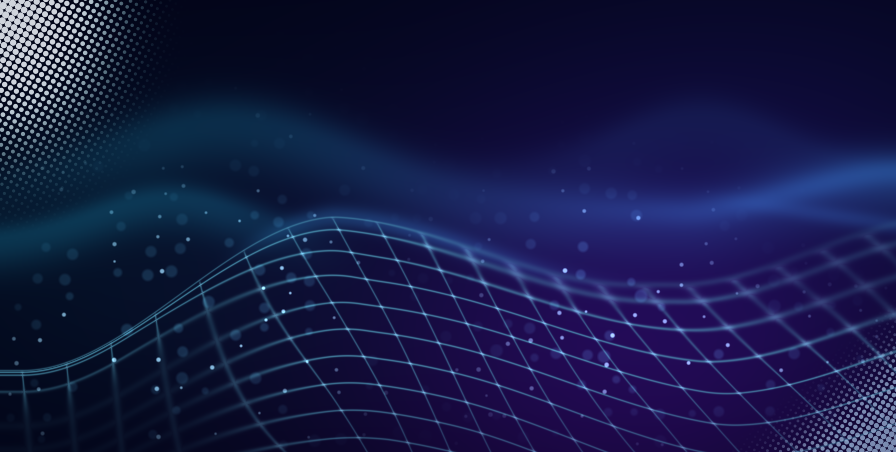
Reproduce this background procedurally as a Shadertoy shader.

```glsl
// A wavy glowing net over a navy and violet field, with soft haze ridges behind it,
// drifting light specks, and halftone dots in two opposite corners.
// Curves are sums of smooth steps and bells; specks and dots are jittered cells.

const vec3 NAVY   = vec3(0.006, 0.012, 0.085);
const vec3 VIOLET = vec3(0.110, 0.012, 0.185);
const vec3 INDIGO = vec3(0.040, 0.034, 0.130);
const vec3 TEAL   = vec3(0.040, 0.230, 0.260);
const vec3 BLUE   = vec3(0.065, 0.185, 0.250);
const vec3 CYAN   = vec3(0.330, 0.660, 0.770);
const vec3 PALE   = vec3(0.700, 0.940, 1.000);

float bell(float d, float width) {
    return exp(-d * d / (width * width));
}

float glow(vec2 p, vec2 centre, vec2 radius) {
    vec2 q = (p - centre) / radius;
    return exp(-dot(q, q));
}

vec2 hash2(vec2 cell) {
    vec2 h = vec2(dot(cell, vec2(127.1, 311.7)), dot(cell, vec2(269.5, 183.3)));
    return fract(sin(h) * 43758.5);
}

// Height of a net wave; "depth" 0 is the upper outline, larger values come nearer
float wave(float x, float depth) {
    float near = min(depth, 1.0);
    float leftGap = 0.02 + 0.10 * smoothstep(0.4, 1.3, depth);
    float spread = mix(leftGap, 0.17, smoothstep(0.27, 0.85, x)) + 0.04 * smoothstep(1.0, 1.9, x);
    return 0.18 + 0.34 * smoothstep(0.05, 0.75 + 0.04 * depth, x)
         - (0.15 + 0.02 * near) * smoothstep(0.72, 1.4 + 0.24 * near, x)
         + 0.15 * smoothstep(1.5 + 0.05 * depth, 2.1 + 0.1 * depth, x) - depth * spread;
}

// Soft ridge: crisp above its crest, long tail below
float haze(float y, float crest, float above, float below) {
    float d = y - crest;
    return bell(d, d > 0.0 ? above : below);
}

// Rotated dots whose size and opacity follow "amount" from 0 to 1
float halftone(vec2 p, float cell, float amount, float pixel) {
    float a = pow(clamp(amount, 0.0, 1.0), 1.3);
    vec2 q = mat2(0.87, 0.5, -0.5, 0.87) * p / cell;
    float d = length(fract(q) - 0.5) * cell;
    float radius = cell * mix(0.17, 0.56, a);
    return smoothstep(pixel, -pixel, d - radius) * smoothstep(0.0, 0.5, a);
}

// One jittered disc per cell; "density" is the share of filled cells
float specks(vec2 p, float cell, float radius, float density, float soft, float seed) {
    vec2 id = floor(p / cell);
    vec2 jitter = hash2(id + seed);
    vec2 trait = hash2(id + seed + 41.0);
    float size = radius * mix(0.5, 1.0, trait.y);
    float d = length(p - (id + 0.25 + 0.5 * jitter) * cell);
    return step(trait.x, density) * smoothstep(size + soft, size - soft, d);
}

// Net: x holds thread cover, y holds the light at crossings
vec2 net(vec2 p, float pixel) {
    float below = wave(p.x, 0.0) - p.y;
    float leftSide = 1.0 - smoothstep(0.35, 0.75, p.x);
    float leftBlur = leftSide * smoothstep(0.02, 0.12, below);
    float rightBlur = smoothstep(1.3, 1.8, p.x) * smoothstep(0.15, 0.36, p.y);
    float crestBlur = 0.75 * smoothstep(0.8, 1.15, p.x) * (1.0 - smoothstep(0.02, 0.10, below));
    float blur = max(max(leftBlur, rightBlur), crestBlur);
    float width = max(mix(0.0020, 0.0085, blur), 0.62 * pixel);
    float strength = mix(0.66, 0.17, blur) * mix(0.6, 1.0, smoothstep(0.0, 0.2, p.y));

    // Cross threads lean and bend with depth, more so to the right
    float lean = 0.10 + 0.52 * smoothstep(0.25, 0.9, p.x) + 0.25 * smoothstep(1.0, 1.6, p.x);
    float u = (p.x - lean * below + 0.2 * lean * below * below) / 0.098;
    float slope = length(vec2(dFdx(u), dFdy(u))) / pixel;
    float crossDist = abs(fract(u) - 0.5) / max(slope, 0.1);
    float inside = smoothstep(-0.004, 0.012, below);
    float threads = 0.7 * bell(crossDist, width) * inside;

    float nodes = 0.0;
    for (int i = 0; i < 11; i++) {
        float k = float(i);
        float d = 0.9 * abs(p.y - wave(p.x, 0.35 * k * k / (k + 1.0)));
        float fade = mix(1.0, 1.0 - 0.6 * smoothstep(1.0, 4.0, k), leftSide);
        threads = max(threads, bell(d, width) * mix(0.65, 1.0, min(k, 1.0)) * fade);
        nodes += bell(length(vec2(d, crossDist)), width * 1.8) * inside * fade;
    }
    return strength * vec2(threads, min(nodes, 1.0) * (1.0 - 0.6 * leftSide));
}

void mainImage(out vec4 fragColor, in vec2 fragCoord) {
    vec2 p = fragCoord / iResolution.y;
    float right = iResolution.x / iResolution.y;
    float pixel = 1.0 / iResolution.y;

    // Background light
    vec3 color = NAVY + VIOLET * glow(p, vec2(1.38, 0.18), vec2(0.65, 0.44));
    color += INDIGO * glow(p, vec2(1.65, 0.6), vec2(0.85, 0.5));
    color += 0.22 * TEAL * glow(p, vec2(0.3, 0.45), vec2(0.6, 0.38));

    // Haze ridges
    float crestA = 0.53 + 0.20 * bell(p.x - 0.5, 0.42) + 0.09 * smoothstep(1.5, 2.0, p.x);
    float crestB = 0.46 + 0.10 * bell(p.x - 0.38, 0.25);
    float crestC = 0.61 + 0.13 * bell(p.x - 1.55, 0.25);
    vec3 hazeTint = mix(TEAL, BLUE, smoothstep(0.5, 1.1, p.x));
    float ends = mix(0.4, 1.0, smoothstep(0.0, 0.4, p.x));
    color += hazeTint * ends * 0.56 * haze(p.y, crestA, 0.06, 0.10);
    color += BLUE * 0.50 * smoothstep(1.1, 1.7, p.x) * bell(p.y - crestA, 0.032);
    color += TEAL * 0.60 * (1.0 - smoothstep(0.45, 0.85, p.x)) * haze(p.y, crestB, 0.035, 0.07);
    color += BLUE * 0.28 * smoothstep(0.9, 1.4, p.x) * haze(p.y, crestC, 0.05, 0.13);
    color += BLUE * 0.45 * smoothstep(1.5, 1.9, p.x) * bell(p.y - 0.78 + 0.14 * p.x, 0.02);
    float crestGlow = smoothstep(0.45, 0.75, p.x) * (1.0 - smoothstep(0.9, 1.5, p.x));
    color += BLUE * 0.8 * crestGlow * bell(p.y - wave(p.x, 0.0), 0.025);

    vec2 mesh = net(p, pixel);
    color = mix(color, CYAN, mesh.x) + 0.55 * PALE * mesh.y;

    // Specks gather in loose clusters: faint discs, then bright points
    float cluster = glow(p, vec2(1.32, 0.42), vec2(0.22, 0.14)) + glow(p, vec2(0.25, 0.28), vec2(0.25, 0.25))
                  + glow(p, vec2(1.5, 0.2), vec2(0.4, 0.13)) + glow(p, vec2(0.6, 0.33), vec2(0.2, 0.25));
    cluster = min(cluster, 1.0);
    color += CYAN * 0.20 * cluster * specks(p, 0.060, 0.014, 0.42, 0.004, 3.0);
    color += PALE * 0.75 * cluster * specks(p, 0.055, 0.0050, 0.28, 0.6 * pixel + 0.001, 17.0);

    // Corner halftones
    float upper = 1.0 - length(vec2(p.x / 0.43, (1.0 - p.y) / 0.56));
    float lower = 1.0 - (right - p.x) / 0.40 - p.y / 0.37;
    vec3 upperTint = mix(vec3(0.35, 0.62, 0.68), vec3(0.90, 0.92, 0.95), smoothstep(0.1, 0.7, upper));
    color = mix(color, upperTint, 0.9 * halftone(p, 0.0150, upper, 0.6 * pixel));
    color = mix(color, vec3(0.62, 0.72, 0.86), 0.75 * halftone(p, 0.0130, lower, 0.6 * pixel));

    fragColor = vec4(clamp(color, 0.0, 1.0), 1.0);
}
```
